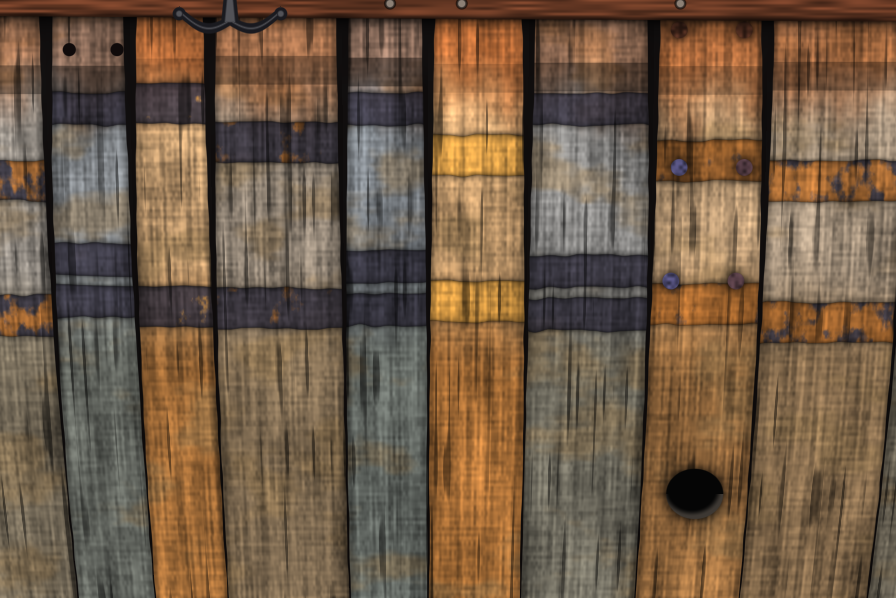
A WebGL 1 fragment shader for this texture:

```glsl
precision highp float;
// Weathered barrel staves with hoop stains, bolts, a bung hole and a hook under a rail.
uniform vec2 u_resolution;

float hash(vec2 p) {
  p = fract(p * vec2(0.1031, 0.1130));
  p += dot(p, p.yx + 33.33);
  return fract((p.x + p.y) * p.x * 7.31);
}

float noise(vec2 p) {
  vec2 i = floor(p), f = fract(p);
  f *= f * (3.0 - 2.0 * f);
  return mix(mix(hash(i), hash(i + vec2(1, 0)), f.x),
             mix(hash(i + vec2(0, 1)), hash(i + vec2(1, 1)), f.x), f.y);
}

float fbm(vec2 p) {
  float sum = 0.0, amp = 0.53;
  for (int i = 0; i < 4; i++) {
    sum += amp * noise(p);
    p = p * 2.07 + 11.3;
    amp *= 0.5;
  }
  return sum;
}

// Soft coverage of a shape from its signed distance.
float cover(float d) {
  float edge = 0.8 / u_resolution.y;
  return 1.0 - smoothstep(-edge, edge, d);
}

// Property of stave i out of ten.
float pick(vec4 a, vec4 b, vec2 c, float i) {
  vec4 k = vec4(0, 1, 2, 3);
  return dot(a, step(abs(k - i), vec4(0.5)))
       + dot(b, step(abs(k + 4.0 - i), vec4(0.5)))
       + dot(c, step(abs(k.xy + 8.0 - i), vec2(0.5)));
}

float rightEdge(float i) {
  return pick(vec4(0.051, 0.145, 0.234, 0.382), vec4(0.478, 0.59, 0.73, 0.857), vec2(1.013, 1.2), i);
}

void main() {
  vec2 uv = gl_FragCoord.xy / u_resolution;
  float y = 1.0 - uv.y;
  vec2 q = vec2(uv.x * 1.5, y);

  // Unbend the barrel, then find the stave
  float bend = 0.085 * y * y;
  float x = (uv.x - 0.48 * bend) / (1.0 - bend);
  float id = 0.0, left = -0.06;
  for (int i = 0; i < 9; i++) {
    float e = rightEdge(float(i));
    if (x > e) { id = float(i) + 1.0; left = e; }
  }
  float right = rightEdge(id);
  float gap = 0.001 + 0.0068 * (1.0 - y) * (1.0 - y);
  float inset = (min(x - left, right - x) - gap) * 1.5 + 0.002 * (noise(vec2(id * 9.0, y * 30.0)) - 0.5);

  float warm = pick(vec4(0.25, 0.03, 0.95, 0.4), vec4(0.0, 1.0, 0.14, 0.8), vec2(0.5, 0.2), id);
  float ink = pick(vec4(0.5, 1.0, 0.82, 0.7), vec4(1.0, 0.0, 1.0, 0.3), vec2(0.42, 0.4), id);
  float upper = pick(vec4(0.302, 0.434, 0.173, 0.238), vec4(0.445, 0.26, 0.454, 0.269), vec2(0.302, 0.3), id);
  float lower = pick(vec4(0.528, 0.504, 0.513, 0.516), vec4(0.517, 0.504, 0.526, 0.508), vec2(0.54, 0.54), id);

  // Wood tones: pale above the hoops, darker below, scorched at the top
  vec2 w = vec2(x * 1.5, y) + id * vec2(0.0, 3.7);
  float blotch = fbm(w * vec2(14.0, 7.0));
  vec3 pale = mix(vec3(0.47, 0.49, 0.51), vec3(0.77, 0.61, 0.43), warm);
  vec3 deep = mix(vec3(0.38, 0.40, 0.38), vec3(0.64, 0.42, 0.21), warm);
  vec3 col = mix(pale, deep, smoothstep(0.42, 0.62, y + 0.1 * (blotch - 0.5)));
  col = mix(col, vec3(0.52, 0.42, 0.28), 0.5 * smoothstep(0.5, 0.75, fbm(w * vec2(9.0, 16.0) + 5.0)));
  float scorch = 1.0 - smoothstep(0.09, 0.24, y + 0.12 * (blotch - 0.5));
  col = mix(col, vec3(0.70, 0.37, 0.17), scorch * (0.4 + 0.4 * warm));
  col *= 1.0 - 0.4 * cover(abs(y - 0.115 - 0.02 * hash(vec2(id, 4.0))) - 0.024) * (1.0 - 0.6 * warm);

  // Hoop stains: rust eaten by dark ink, with sharp rims
  float halfBand = ink > 0.95 ? 0.027 : 0.034;
  float rag = 0.006 * (noise(w * vec2(40.0, 12.0)) - 0.5);
  float patches = fbm(w * vec2(42.0, 30.0));
  vec3 rust = mix(vec3(0.62, 0.37, 0.15), vec3(0.84, 0.60, 0.25), smoothstep(0.85, 1.0, warm));
  vec3 stain = mix(rust, vec3(0.19, 0.18, 0.23), smoothstep(0.38, 0.62, patches + ink - 0.5));
  for (int k = 0; k < 3; k++) {
    float centre = k == 0 ? upper : (k == 1 ? lower : 0.182);
    float present = k == 2 ? step(0.95, ink) : 1.0;
    float d = abs(y - centre + rag) - halfBand;
    col = mix(col, stain, present * 0.85 * cover(d));
    col *= 1.0 - present * 0.5 * exp(-abs(d) * 260.0);
  }

  // Long fibres, cross saw marks and dark cracks
  float fibre = noise(w * vec2(210.0, 9.0)) + 0.6 * noise(w * vec2(95.0, 4.0)) - 0.8;
  float saw = noise(w * vec2(24.0, 190.0)) - 0.5;
  float grit = noise(w * vec2(230.0, 120.0)) - 0.5;
  col *= 1.0 + 0.38 * fibre + 0.20 * saw + 0.22 * grit + 0.7 * (blotch - 0.5);
  col *= 1.0 - 0.45 * smoothstep(0.74, 0.9, noise(w * vec2(130.0, 7.0) + 40.0));
  col *= 0.72 + 0.28 * smoothstep(0.0, 0.016, inset);

  // Bolts and nails on one stave, nail holes on another
  for (int i = 0; i < 6; i++) {
    float row = floor(float(i) / 2.0), side = mod(float(i), 2.0);
    vec2 c = vec2(1.137 - 0.007 * row * (row - 1.0) + 0.109 * side, 0.05 + 0.21 * row + 0.02 * row * (2.0 - row));
    float r = length(q - c);
    col *= 1.0 - 0.5 * exp(-max(r - 0.014, 0.0) * 110.0);
    vec3 metal = mix(vec3(0.30, 0.17, 0.12), vec3(0.27, 0.26, 0.40), step(0.5, row) * (1.0 - 0.6 * side));
    col = mix(col, metal * (0.6 + 0.8 * noise(q * 150.0)), cover(r - 0.014));
  }
  col = mix(col, vec3(0.06, 0.04, 0.04), cover(length(vec2(abs(q.x - 0.156) - 0.04, y - 0.083)) - 0.011));

  // Bung hole with a lit inner lip
  vec2 h = (q - vec2(1.163, 0.826)) * vec2(0.88, 1.0);
  float bung = length(h) - 0.042;
  col *= 1.0 - 0.55 * exp(-max(bung, 0.0) * 90.0);
  float lip = smoothstep(0.034, 0.046, length(h + vec2(0.004, 0.008)));
  col = mix(col, mix(vec3(0.02), vec3(0.24, 0.22, 0.20), lip * step(0.0, h.y)), cover(bung));

  // Gaps and the shadow cast by the rail
  col = mix(vec3(0.045, 0.035, 0.035) + 0.04 * blotch * (1.0 - y), col, cover(-inset));
  float rail = y - 0.027 - 0.009 * uv.x;
  col *= 1.0 - 0.75 * exp(-max(rail, 0.0) * 75.0);

  // Rail with its screws
  vec3 plank = vec3(0.40, 0.22, 0.14) * (0.65 + 0.7 * noise(q * vec2(16.0, 210.0)));
  plank *= 1.0 - 0.6 * smoothstep(-0.010, 0.0, rail);
  for (int i = 0; i < 3; i++) {
    float s = length(q - vec2(0.653 + 0.12 * float(i) + 0.123 * float(i) * float(i - 1), 0.006)) - 0.008;
    plank = mix(plank, vec3(0.55, 0.50, 0.46), cover(s));
    plank *= 1.0 - 0.6 * cover(abs(s) - 0.002);
  }
  col = mix(col, plank, cover(rail));

  // Two-armed iron hook
  float arm = abs(q.x - 0.385);
  float curve = 0.034 + 0.018 * sin(arm * 40.0) - 0.12 * arm;
  float hook = max(abs(y - curve) * 0.8 - 0.007, arm - 0.085);
  hook = min(hook, length(vec2(arm - 0.085, y - 0.023)) - 0.011);
  hook = min(hook, max(arm - 0.011 - 0.1 * y, y - 0.043));
  col = mix(col, vec3(0.10, 0.10, 0.12) + 0.22 * smoothstep(-0.004, -0.008, hook), cover(hook));

  gl_FragColor = vec4(clamp(col, 0.0, 1.0), 1.0);
}
```
